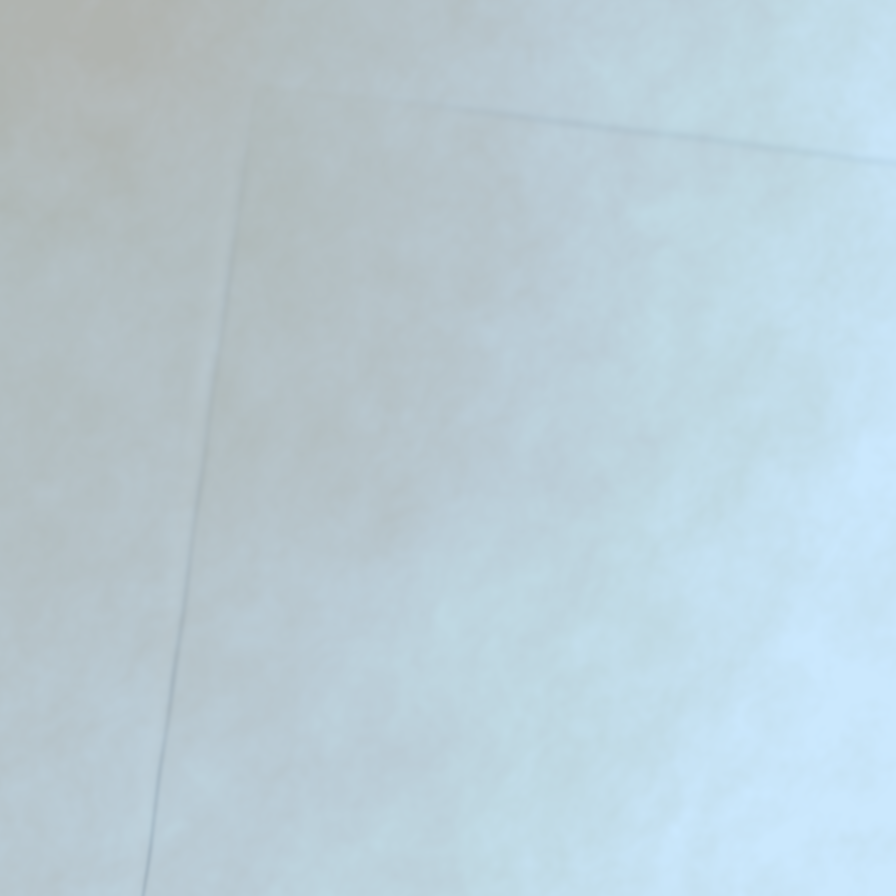
Reproduce this texture procedurally as a Shadertoy shader.

```glsl
// Pale blue-grey stone floor tiles with soft mottling, faint joints and cool light from the right.

const vec3 STONE_RAMP[5] = vec3[5](
    vec3(0.69, 0.73, 0.73),
    vec3(0.71, 0.76, 0.78),
    vec3(0.73, 0.80, 0.84),
    vec3(0.75, 0.85, 0.89),
    vec3(0.78, 0.89, 0.96));
const vec3 WARM_TINT = vec3(0.014, -0.008, -0.012);
const vec3 JOINT_SHADE = vec3(0.085, 0.080, 0.070);

const float LIGHT_CONTRAST = 1.25;
const float CLOUD_SCALE = 5.0;
const float CLOUD_AMOUNT = 0.25;
const float MOTTLE_SCALE = 18.0;
const float MOTTLE_AMOUNT = 0.20;
const float GRAIN_SCALE = 72.0;
const float GRAIN_AMOUNT = 0.065;

// Joints as (offset, slope): x = a + b * y and y = a + b * x
const vec2 LONG_JOINT = vec2(0.160, 0.138);
const vec2 CROSS_JOINT = vec2(0.943, -0.125);
const float JOINT_WIDTH = 0.0045;

vec2 hashGradient(vec2 cell) {
    vec3 p = fract(vec3(cell.xyx) * vec3(0.1031, 0.1030, 0.0973));
    p += dot(p, p.yzx + 33.33);
    return fract((p.xx + p.yz) * p.zy) * 2.0 - 1.0;
}

float gradientNoise(vec2 p) {
    vec2 i = floor(p), f = fract(p);
    vec2 u = f * f * f * (f * (f * 6.0 - 15.0) + 10.0);
    float a = dot(hashGradient(i), f);
    float b = dot(hashGradient(i + vec2(1, 0)), f - vec2(1, 0));
    float c = dot(hashGradient(i + vec2(0, 1)), f - vec2(0, 1));
    float d = dot(hashGradient(i + vec2(1, 1)), f - vec2(1, 1));
    return mix(mix(a, b, u.x), mix(c, d, u.x), u.y);
}

float fbm(vec2 p) {
    float sum = 0.0, amplitude = 0.6;
    for (int octave = 0; octave < 3; octave++) {
        sum += amplitude * gradientNoise(p);
        p = mat2(1.6, 1.2, -1.2, 1.6) * p + 7.3;
        amplitude *= 0.6;
    }
    return sum;
}

vec3 stoneColor(float tone) {
    float x = clamp(tone, -0.15, 1.12) * 4.0;
    int i = clamp(int(floor(x)), 0, 3);
    return mix(STONE_RAMP[i], STONE_RAMP[i + 1], x - float(i));
}

float softLine(float d, float width) {
    return exp(-d * d / (width * width));
}

// Broad light falling from the right, with a dull patch left of the middle
float lightTone(vec2 uv) {
    vec2 patchOffset = (uv - vec2(0.42, 0.56)) / vec2(0.20, 0.24);
    float tone = 0.40 * uv.x + 0.38 * uv.x * uv.x + 0.40 * (1.0 - uv.y);
    tone = 0.53 + LIGHT_CONTRAST * (tone - 0.53);
    return min(tone, 0.75 + 0.55 * tone - 0.32) - 0.09 * exp(-dot(patchOffset, patchOffset));
}

// Cloudy stone with fine veins leaning up to the right
float stoneTone(vec2 uv) {
    vec2 warp = 0.03 * vec2(gradientNoise(uv * 9.0), gradientNoise(uv * 9.0 + 31.0));
    vec2 q = uv + warp;
    vec2 leaning = vec2(0.75 * q.x + 0.45 * q.y, 0.85 * q.y - 0.85 * q.x);
    float tone = CLOUD_AMOUNT * fbm(q * CLOUD_SCALE + 3.0);
    tone += MOTTLE_AMOUNT * fbm(leaning * MOTTLE_SCALE);
    return tone + GRAIN_AMOUNT * gradientNoise(uv * GRAIN_SCALE);
}

void mainImage(out vec4 fragColor, in vec2 fragCoord) {
    vec2 uv = fragCoord / iResolution.xy;

    // Signed distances to the joints, slightly uneven
    float wobble = 0.0025 * gradientNoise(uv * 11.0 + 5.0);
    float longDist = uv.x - LONG_JOINT.x - LONG_JOINT.y * uv.y + wobble;
    float crossDist = uv.y - CROSS_JOINT.x - CROSS_JOINT.y * uv.x + wobble;
    float rightSide = smoothstep(-0.004, 0.004, longDist);
    float upperSide = smoothstep(-0.006, 0.006, crossDist);

    // Each tile differs a little in tone near its edges
    float tone = lightTone(uv) + stoneTone(uv);
    tone -= 0.08 * rightSide * exp(-max(longDist, 0.0) * 12.0) * smoothstep(0.25, 0.55, uv.y);
    tone += 0.07 * rightSide * upperSide;
    tone -= 0.06 * (1.0 - rightSide) * smoothstep(-0.025, 0.025, crossDist);
    tone += 0.06 * (1.0 - rightSide) * smoothstep(0.95, 0.6, uv.y);
    vec3 color = stoneColor(tone);

    // Warm cast in the far left corner
    float cornerDist = length(uv - vec2(0.10, 1.0));
    color += WARM_TINT * smoothstep(0.32, 0.0, cornerDist) * (1.0 - 0.6 * rightSide);

    // Joint lines: the long one sharpens downward, the cross one fades to the left
    float longWidth = JOINT_WIDTH * mix(0.6, 1.5, uv.y);
    float longFade = mix(1.0, 0.30, smoothstep(0.0, 0.6, uv.y)) * smoothstep(0.92, 0.72, uv.y);
    longFade *= 0.85 + 0.9 * gradientNoise(vec2(3.0, uv.y * 14.0));
    float crossFade = 0.36 * smoothstep(0.36, 0.65, uv.x);
    float joint = softLine(longDist, longWidth) * longFade;
    joint += softLine(crossDist, JOINT_WIDTH * 1.3) * crossFade;
    color -= JOINT_SHADE * joint;

    // Pale worn rim beside the long joint
    color += 0.008 * softLine(longDist + 0.014, 0.009) * smoothstep(0.9, 0.7, uv.y);

    fragColor = vec4(clamp(color, 0.0, 1.0), 1.0);
}
```
